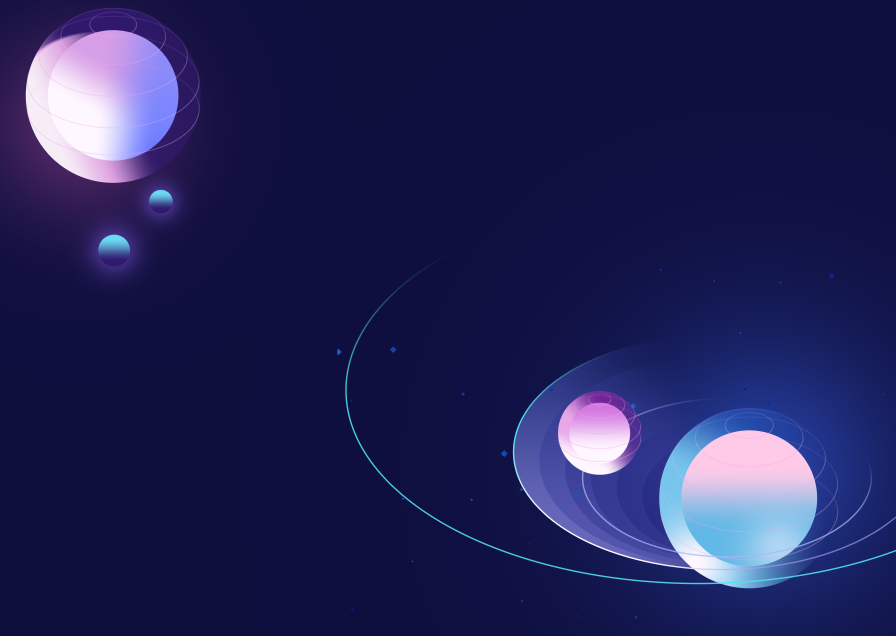
This background is drawn by a Shadertoy shader. Its source:

```glsl
// Night-blue space with glassy planets, glowing moons and thin elliptical orbits.

const vec3 NIGHT = vec3(0.058, 0.058, 0.245);
const vec3 BLUE_GLOW = vec3(0.19, 0.33, 0.80);
const vec3 PINK_GLOW = vec3(0.50, 0.22, 0.50);
const vec3 LILAC = vec3(0.46, 0.46, 0.80);
const vec3 DEEP_BLUE = vec3(0.13, 0.15, 0.50);
const vec3 CYAN = vec3(0.32, 0.88, 0.93);
const vec3 VIOLET = vec3(0.19, 0.10, 0.43);
const vec3 PINK = vec3(0.91, 0.66, 0.91);
const vec3 WHITE = vec3(1.0, 0.97, 1.0);

// Centre and radius, in units of canvas height
const vec3 OPAL = vec3(0.178, 0.850, 0.1375);
const vec3 ROSE = vec3(0.943, 0.319, 0.0655);
const vec3 AQUA = vec3(1.178, 0.2165, 0.1415);
const vec3 MOON_A = vec3(0.253, 0.683, 0.0185);
const vec3 MOON_B = vec3(0.1795, 0.606, 0.025);

// Centre and semi-axes
const vec4 ORBIT_FAR = vec4(1.099, 0.3865, 0.555, 0.304);
const vec4 ORBIT_MID = vec4(1.1355, 0.2894, 0.328, 0.185);
const vec4 ORBIT_NEAR = vec4(1.143, 0.249, 0.227, 0.1245);
const float LINE = 0.0011;
const float STAR_CELL = 0.085;
const float STAR_CHANCE = 0.36;

float pixel() { return 1.0 / iResolution.y; }
float fill(float d) { return clamp(0.5 - d / pixel(), 0.0, 1.0); }
float falloff(float d, float width) { return exp(-d * d / (width * width)); }

float hash(vec2 p) {
    return fract(sin(dot(p, vec2(127.1, 311.7))) * 43758.5);
}

float ellipse(vec2 p, vec2 radii) {
    vec2 q = p / radii;
    float k = length(q);
    return k * (k - 1.0) / max(length(q / radii), 0.0001);
}

// Orbit line that fades in from angle start and out after sweep radians
float orbit(vec2 p, vec4 e, float start, float sweep) {
    vec2 q = (p - e.xy) / e.zw;
    float s = mod(atan(q.y, q.x) - start, 6.28319);
    float fade = smoothstep(0.0, 1.0, s) * (1.0 - smoothstep(sweep - 1.0, sweep, s));
    return fill(abs(ellipse(p - e.xy, e.zw)) - LINE) * fade;
}

// Glass shell, solid core and tilted latitude rings
vec3 planet(vec3 col, vec2 p, vec3 body, float core, vec4 shell, vec3 coreColor) {
    vec2 q = p - body.xy;
    col = mix(col, shell.rgb, shell.a * fill(length(q) - body.z));
    col = mix(col, coreColor, fill(length(q) - core * body.z));
    for (int i = 0; i < 5; i++) {
        float lat = 1.3 - 0.37 * float(i);
        vec2 offset = vec2(0.0, 0.84 * sin(lat)) * body.z;
        vec2 radii = vec2(1.0, 0.54) * cos(lat) * body.z;
        float front = 1.0 - 0.7 * smoothstep(-0.1, 0.2, (q.y - offset.y) / body.z);
        col = mix(col, PINK, 0.38 * front * fill(abs(ellipse(q - offset, radii)) - 0.0007));
    }
    return col;
}

vec3 moon(vec3 col, vec2 p, vec3 body) {
    vec2 q = (p - body.xy) / body.z;
    col = mix(col, vec3(0.42, 0.30, 0.78), 0.75 * falloff(length(q), 1.45));
    vec3 face = mix(VIOLET, vec3(0.42, 0.85, 0.95), smoothstep(-0.7, 0.8, q.y));
    return mix(col, face, fill((length(q) - 1.0) * body.z));
}

vec3 stars(vec3 col, vec2 p) {
    vec2 id = floor(p / STAR_CELL);
    vec2 jitter = 0.2 + 0.6 * vec2(hash(id + 3.1), hash(id + 8.7));
    vec2 d = abs(p - (id + jitter) * STAR_CELL);
    float size = mix(0.0015, 0.006, pow(hash(id + 5.3), 3.0));
    float shown = step(hash(id), STAR_CHANCE) * step(0.53, p.x) * step(p.y, 0.64);
    vec3 tint = mix(vec3(0.06, 0.08, 0.50), vec3(0.10, 0.40, 0.80), hash(id + 1.9));
    return mix(col, tint, shown * fill(d.x + d.y - size));
}

// Nested crescents inside the middle orbit
vec3 crescents(vec3 col, vec2 p) {
    float fade = 1.0 - smoothstep(0.88, 1.15, p.x + 0.5 * (p.y - 0.29));
    float low = 1.0 - smoothstep(0.17, 0.44, p.y);
    for (int i = 0; i < 6; i++) {
        float f = float(i) / 5.0;
        vec2 center = vec2(ORBIT_MID.x, mix(ORBIT_MID.y, 0.22, f));
        vec2 radii = mix(ORBIT_MID.zw, vec2(0.125, 0.09), f);
        vec3 tint = mix(mix(vec3(0.20, 0.25, 0.58), LILAC, low), DEEP_BLUE, sqrt(f));
        col = mix(col, tint, 0.85 * fade * fill(ellipse(p - center, radii)));
    }
    return col;
}

void mainImage(out vec4 fragColor, in vec2 fragCoord) {
    vec2 p = fragCoord / iResolution.y;

    // Sky and glows
    float d = length(p - vec2(1.2, 0.26));
    vec3 col = mix(NIGHT, BLUE_GLOW, 0.27 * falloff(d, 0.30) + 0.42 * falloff(d, 0.17));
    col = mix(col, PINK_GLOW, 0.65 * falloff(length(p - vec2(0.13, 0.805)), 0.145));
    col = stars(crescents(col, p), p);

    // Opal planet, upper left
    vec2 q = (p - OPAL.xy) / OPAL.z;
    float cap = smoothstep(-0.03, 0.03, ellipse(q - vec2(0.0, 0.2), vec2(1.0, 0.56))) * step(0.2, q.y);
    float shade = q.x * 0.9 + q.y * 0.35 + 0.45 * cap;
    vec3 shell = mix(WHITE, mix(PINK, VIOLET, smoothstep(-0.4, 0.2, shade)), smoothstep(-0.8, -0.25, shade));
    vec2 h = q / 0.746;
    vec3 core = mix(WHITE, vec3(0.84, 0.62, 0.90), smoothstep(-0.5, 0.5, 0.6 * h.x + h.y));
    core = mix(core, vec3(0.47, 0.52, 1.0), smoothstep(-0.25, 0.75, h.x - 0.1 * h.y) * (0.9 - 0.25 * h.y));
    col = planet(col, p, OPAL, 0.746, vec4(shell, 0.95 - 0.3 * smoothstep(0.0, 0.9, q.x)), core);
    col = moon(moon(col, p, MOON_A), p, MOON_B);

    // Aqua planet, lower right
    q = (p - AQUA.xy) / AQUA.z;
    shell = mix(vec3(0.46, 0.77, 0.93), vec3(0.14, 0.30, 0.68), smoothstep(-0.1, 0.9, q.y + 0.5 * q.x));
    shell = mix(shell, WHITE, falloff(length(q - vec2(-0.6, -0.72)), 0.42));
    h = q / 0.755;
    core = mix(vec3(0.38, 0.72, 0.90), vec3(1.0, 0.79, 0.91), smoothstep(-0.5, 0.5, h.y));
    core = mix(core, vec3(0.80, 0.88, 0.97), 0.75 * falloff(length(h - vec2(0.45, -0.75)), 0.5));
    col = planet(col, p, AQUA, 0.755, vec4(shell, 1.0 - smoothstep(-0.3, 0.9, q.x)), core);

    // Orbits
    vec3 midTint = mix(WHITE, CYAN, smoothstep(0.18, 0.32, p.y));
    midTint = mix(midTint, LILAC, smoothstep(1.0, 1.3, p.x));
    col = mix(col, CYAN, 0.9 * orbit(p, ORBIT_FAR, 2.28, 4.2));
    col = mix(col, midTint, orbit(p, ORBIT_MID, 1.98, 4.5));
    col = mix(col, vec3(0.66, 0.72, 0.96), 0.75 * orbit(p, ORBIT_NEAR, 1.55, 5.1));

    // Rose planet, inside the crescents
    q = (p - ROSE.xy) / ROSE.z;
    shell = mix(WHITE, PINK, smoothstep(-0.9, -0.2, q.y + 0.4 * q.x));
    shell = mix(shell, vec3(0.44, 0.15, 0.60), smoothstep(-0.4, 0.6, q.y * 0.7 + q.x * 0.8));
    core = mix(WHITE, vec3(0.83, 0.47, 0.88), smoothstep(-0.45, 0.65, q.y));
    col = planet(col, p, ROSE, 0.73, vec4(shell, 1.0 - 0.6 * smoothstep(0.1, 1.0, q.x)), core);

    fragColor = vec4(col, 1.0);
}
```
